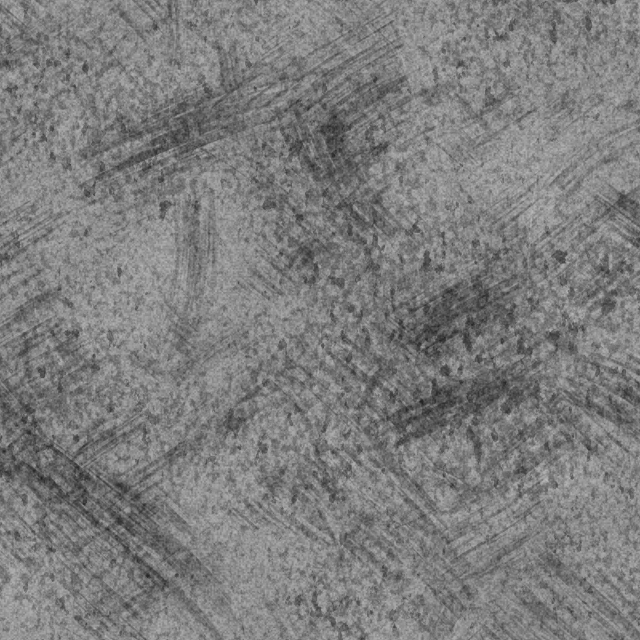
Give the GLSL for this texture, as a three.js fragment shader.

```glsl
// Worn grey plaster with dry brush sweeps, hairline scratches, dirt and fine grain.
varying vec2 vUv;

float hash(vec2 p) {
  vec3 q = fract(p.xyx * 0.1031);
  q += dot(q, q.yzx + 33.33);
  return fract((q.x + q.y) * q.z);
}

vec2 hash2(vec2 p) {
  return vec2(hash(p), hash(p + 57.0));
}

float noise(vec2 p) {
  vec2 cell = floor(p);
  vec2 f = fract(p);
  f = f * f * (3.0 - 2.0 * f);
  return mix(mix(hash(cell), hash(cell + vec2(1.0, 0.0)), f.x),
             mix(hash(cell + vec2(0.0, 1.0)), hash(cell + 1.0), f.x), f.y);
}

float fbm(vec2 p) {
  float sum = 0.0;
  float weight = 0.5;
  for (int i = 0; i < 5; i++) {
    sum += weight * noise(p);
    p = mat2(1.6, 1.2, -1.2, 1.6) * p + 19.0;
    weight *= 0.5;
  }
  return sum / 0.97;
}

vec2 rotate(vec2 p, float angle) {
  float c = cos(angle);
  float s = sin(angle);
  return vec2(c * p.x + s * p.y, c * p.y - s * p.x);
}

// Sweeps rise gently, fall steeply to the right, or hang nearly upright.
float sweepAngle(vec2 id) {
  float pick = hash(id + 7.0);
  float wobble = (hash(id + 13.0) - 0.5) * 0.6;
  return wobble + (pick < 0.4 ? 0.5 : (pick < 0.8 ? -0.8 : -1.45));
}

// Fine parallel streaks running along x.
float bristles(vec2 q) {
  return 0.55 * noise(q * vec2(8.0, 170.0)) + 0.45 * noise(q * vec2(22.0, 330.0));
}

// Curved dry brush marks, one per cell, split into streaky bristles.
float brushMarks(vec2 p, float scale, float seed) {
  vec2 g = p * scale;
  float ink = 0.0;
  for (int j = -1; j <= 1; j++) {
    for (int i = -1; i <= 1; i++) {
      vec2 id = floor(g) + vec2(float(i), float(j));
      vec2 key = id + seed;
      vec2 s = rotate(g - id - hash2(key), sweepAngle(key));
      float halfLength = mix(0.4, 0.8, hash(key + 21.0));
      float halfWidth = mix(0.1, 0.26, hash(key + 31.0));
      s.y += (hash(key + 41.0) - 0.25) * 0.7 * s.x * s.x;

      vec2 q = s / scale + hash2(key) * 9.0;
      float fray = noise(vec2(q.y * 110.0, seed)) - 0.5;
      float ends = 1.0 - smoothstep(0.4, 1.0, abs(s.x) / halfLength + fray * 0.7);
      float sides = 1.0 - smoothstep(0.35, 1.0, abs(s.y) / halfWidth + fray * 0.4);
      float load = mix(1.0, 0.4, smoothstep(-0.8, 0.8, s.x / halfLength));
      float strength = mix(0.2, 1.0, pow(hash(key + 51.0), 1.3));
      ink = max(ink, ends * sides * load * strength * smoothstep(0.22, 0.68, bristles(q)));
    }
  }
  return ink;
}

// Thin, slightly bent scratches, one per cell.
float hairlines(vec2 p, float scale, float seed) {
  vec2 g = p * scale;
  float lines = 0.0;
  for (int j = -1; j <= 1; j++) {
    for (int i = -1; i <= 1; i++) {
      vec2 id = floor(g) + vec2(float(i), float(j));
      vec2 key = id + seed;
      vec2 s = rotate(g - id - hash2(key), sweepAngle(key));
      s.y += (hash(key + 61.0) - 0.5) * 0.4 * s.x * s.x;
      float body = 1.0 - smoothstep(0.0004, 0.002, abs(s.y) / scale);
      float fade = 1.0 - smoothstep(0.2, 0.85, abs(s.x));
      lines = max(lines, body * fade * hash(key + 71.0));
    }
  }
  return lines;
}

void main() {
  vec2 p = vUv + 3.0;
  vec2 bent = p + 0.03 * (vec2(noise(p * 5.0), noise(p * 5.0 + 40.0)) - 0.5);
  float patches = fbm(bent * 4.5);
  float broken = smoothstep(0.25, 0.6, fbm(p * 100.0));

  // Plaster ground with soft mottling and grain
  float tone = 0.59 + 0.1 * (fbm(bent * 7.0 + 30.0) - 0.5);
  tone += 0.15 * (noise(p * 400.0) - 0.5) + 0.07 * (noise(p * 190.0) - 0.5);

  // Rubbed-in dirt, small dark chips and faint crossing streaks
  float dirt = smoothstep(0.42, 0.78, fbm(p * vec2(150.0, 120.0)) + 0.55 * (patches - 0.5));
  float chips = smoothstep(0.69, 0.78, fbm(p * vec2(75.0, 50.0)) + 0.4 * (patches - 0.5));
  float falling = bristles(rotate(bent, -0.75)) * smoothstep(0.45, 0.65, fbm(p * 5.0 + 70.0));
  float rising = bristles(rotate(bent, 0.6)) * smoothstep(0.45, 0.65, fbm(p * 5.0 + 90.0));
  float dark = 0.17 * dirt + 0.22 * chips + 0.16 * smoothstep(0.4, 0.8, max(falling, rising));

  // Brush sweeps from broad to small
  float ink = brushMarks(bent, 2.6, 11.0);
  ink = max(ink, 0.8 * brushMarks(bent, 4.5, 83.0));
  ink = max(ink, 0.75 * brushMarks(bent, 10.0, 147.0) * smoothstep(0.42, 0.6, patches));
  dark += 0.4 * ink * mix(0.5, 1.0, broken);

  // Dark and pale scratches, with the darkest parts held back
  dark += 0.12 * hairlines(p, 7.0, 201.0) * broken;
  tone += 0.07 * hairlines(p, 6.0, 263.0) * broken;
  tone -= 0.5 * (1.0 - exp(-dark / 0.5));

  gl_FragColor = vec4(vec3(clamp(tone, 0.08, 0.72)), 1.0);
}
```
